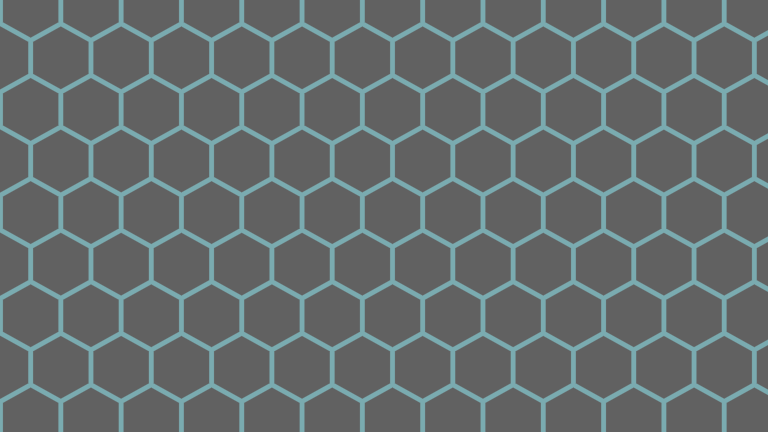
This pattern is drawn by a Shadertoy shader. Its source:

```glsl
// Flat honeycomb: pale teal outlines around grey pointy-top hexagons.
// Two interleaved rectangular lattices of hexagons tile the plane; the
// distance to the border of the enclosing cell gives an even line.

const vec3 CELL_COLOR = vec3(0.38, 0.38, 0.38);
const vec3 LINE_COLOR = vec3(0.48, 0.67, 0.69);

// All lengths are fractions of the canvas height.
const vec2 CELL_STEP = vec2(0.1396, 0.1194); // column and row spacing
const vec2 GRID_ORIGIN = vec2(0.0710, 0.0303); // centre of one cell
const float SLANT_RISE = 0.0387; // height of a slanted side
const float LINE_WIDTH = 0.0112;

// Signed distance to the sides of a hexagon, negative inside.
float hexagon(vec2 p, vec2 cellStep, float rise) {
    p = abs(p);
    vec2 slantNormal = normalize(vec2(rise, 0.5 * cellStep.x));
    vec2 slantMiddle = vec2(0.25, 0.5) * cellStep;
    return max(p.x - 0.5 * cellStep.x, dot(p - slantMiddle, slantNormal));
}

// Offset from the nearest centre of a rectangular lattice.
vec2 repeatCentered(vec2 p, vec2 period) {
    return (fract(p / period + 0.5) - 0.5) * period;
}

// Distance from p to the nearest honeycomb border.
float honeycombBorder(vec2 p, vec2 cellStep, float rise) {
    vec2 period = cellStep * vec2(1.0, 2.0);
    vec2 evenRow = repeatCentered(p, period);
    vec2 oddRow = repeatCentered(p - 0.5 * period, period);
    return -min(hexagon(evenRow, cellStep, rise),
                hexagon(oddRow, cellStep, rise));
}

// Antialiased coverage of a line centred on zero distance.
float lineMask(float dist, float width, float pixel) {
    return 1.0 - smoothstep(-0.75 * pixel, 0.75 * pixel, dist - 0.5 * width);
}

void mainImage(out vec4 fragColor, in vec2 fragCoord) {
    vec2 p = fragCoord / iResolution.y - GRID_ORIGIN;
    float border = honeycombBorder(p, CELL_STEP, SLANT_RISE);
    float mask = lineMask(border, LINE_WIDTH, 1.0 / iResolution.y);
    fragColor = vec4(mix(CELL_COLOR, LINE_COLOR, mask), 1.0);
}
```
